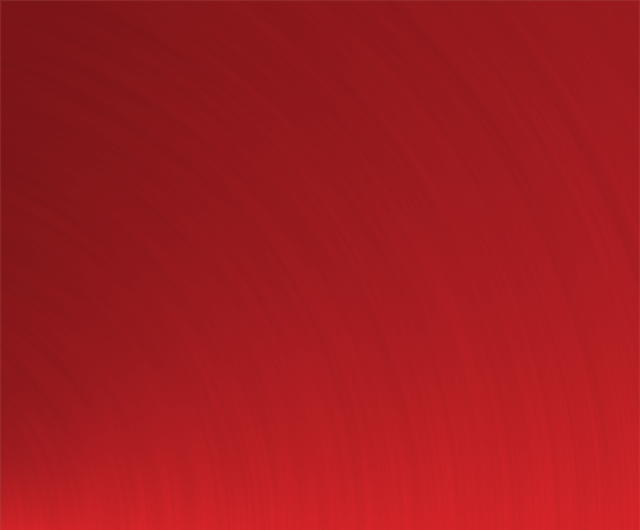
This background is drawn by a WebGL 2 fragment shader. Its source:

```glsl
#version 300 es
precision highp float;
// Brushed red metal: concentric grooves under a conic sheen, brightest along the bottom.
uniform vec2 u_resolution;
out vec4 fragColor;

vec2 gradientAt(vec2 cell) {
  vec3 h = fract(cell.xyx * vec3(0.1031, 0.1030, 0.0973));
  h += dot(h, h.yzx + 33.33);
  float turn = 6.2832 * fract((h.x + h.y) * h.z);
  return vec2(cos(turn), sin(turn));
}

float gradientNoise(vec2 p) {
  vec2 i = floor(p), f = fract(p);
  vec2 u = f * f * f * (f * (f * 6.0 - 15.0) + 10.0);
  float a = dot(gradientAt(i), f);
  float b = dot(gradientAt(i + vec2(1, 0)), f - vec2(1, 0));
  float c = dot(gradientAt(i + vec2(0, 1)), f - vec2(0, 1));
  float d = dot(gradientAt(i + vec2(1, 1)), f - vec2(1, 1));
  return mix(mix(a, b, u.x), mix(c, d, u.x), u.y);
}

// Noise stretched along the arcs; octaves too fine for the canvas fade out.
float grooves(float radius, float angle, float pixel) {
  float sum = 0.0, frequency = 16.0;
  for (int i = 0; i < 5; i++) {
    float visible = 1.0 - smoothstep(0.4, 1.0, frequency * pixel);
    sum += visible * gradientNoise(vec2(radius * frequency, angle * 2.5 + float(i) * 17.3));
    frequency *= 1.9;
  }
  return sum;
}

void main() {
  float pixel = 1.0 / u_resolution.y;
  vec2 p = gl_FragCoord.xy * pixel;
  vec2 size = u_resolution * pixel;

  // Polar coordinates about a centre beyond the lower left corner
  vec2 q = p - vec2(-0.247, 0.0);
  float radius = length(q);
  float angle = atan(q.y, q.x);

  // Conic falloff from the bright lower edge to the dark upper left
  float sheen = 0.445 + 0.375 * exp(-1.45 * angle);
  sheen -= 0.018 * smoothstep(0.9, 1.3, angle);
  sheen *= 1.0 + 0.024 * grooves(radius, angle, pixel);
  vec3 color = sheen * vec3(1.0, 0.168, 0.193);

  // Faint pale rim on the left, top and right
  float edge = min(min(p.x, size.x - p.x), size.y - p.y);
  float rim = 1.0 - smoothstep(0.0005, 0.0035, edge);
  color = mix(color, vec3(0.70, 0.34, 0.34), 0.28 * rim);

  fragColor = vec4(color, 1.0);
}
```
